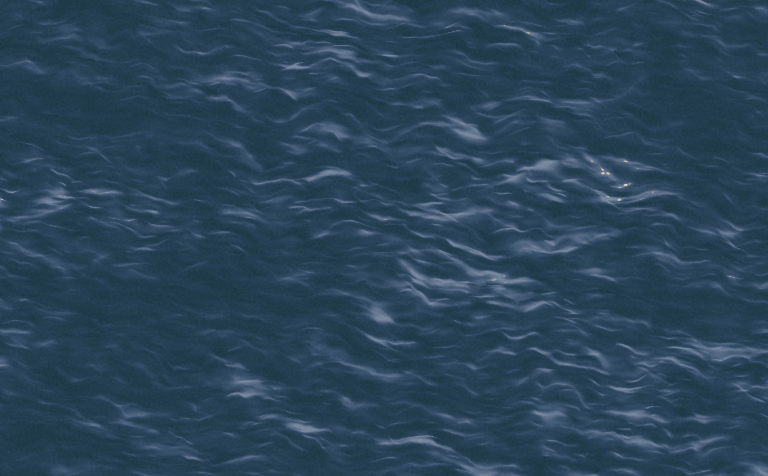
Give the GLSL for this texture, as a WebGL 1 fragment shader.

```glsl
precision highp float;
// Dark blue open sea seen from above: broken, slanting wave crests with a few warm glints.

uniform vec2 u_resolution;

const int CREST_LAYERS = 5;
const int STREAK_LAYERS = 3;
const vec3 DEEP_TEAL = vec3(0.122, 0.230, 0.286);
const vec3 SEA_BLUE  = vec3(0.161, 0.264, 0.354);
const vec3 HAZE_BLUE = vec3(0.235, 0.332, 0.435);
const vec3 PALE_FOAM = vec3(0.350, 0.428, 0.528);
const vec3 SKY_SHEEN = vec3(0.460, 0.530, 0.615);
const vec3 WARM_GLINT = vec3(0.92, 0.84, 0.74);

// Two random values in 0..1 for a lattice point
vec2 hash2(vec2 p) {
    vec3 h = fract(p.xyx * vec3(0.1031, 0.1030, 0.0973));
    h += dot(h, h.yzx + 33.33);
    return fract((h.xx + h.yz) * h.zy);
}

float cornerSlope(vec2 cell, vec2 offset) {
    return dot(hash2(cell) * 2.0 - 1.0, offset);
}

// Gradient noise, roughly -1..1
float noise(vec2 p) {
    vec2 i = floor(p);
    vec2 f = p - i;
    vec2 u = f * f * f * (f * (f * 6.0 - 15.0) + 10.0);
    vec2 e = vec2(1.0, 0.0);
    float low = mix(cornerSlope(i, f), cornerSlope(i + e, f - e), u.x);
    float high = mix(cornerSlope(i + e.yx, f - e.yx), cornerSlope(i + e.xx, f - e.xx), u.x);
    return 1.6 * mix(low, high, u.y);
}

// Coordinates along and across a direction
vec2 turn(vec2 p, float angle) {
    vec2 along = vec2(cos(angle), sin(angle));
    return vec2(dot(p, along), dot(p, vec2(-along.y, along.x)));
}

// Crest line of even width with tapered tips: crisp below, hazy above
float crest(vec2 p, float sharpness) {
    const float STEP = 0.15;
    float level = noise(p);
    float slope = (noise(p + vec2(0.0, STEP)) - level) / STEP;
    float height = level / max(slope, 0.3);
    float core = exp(-sharpness * abs(height));
    float haze = exp(-sharpness * max(0.33 * height, -0.9 * height));
    return smoothstep(0.0, 1.1, slope) * mix(haze, core, 0.55);
}

// Crests of falling size, each layer broken up by its own patches
float crestLayers(vec2 p) {
    float sum = 0.0;
    float weight = 0.50;
    vec2 scale = vec2(3.4, 11.5);
    for (int i = 0; i < CREST_LAYERS; i++) {
        float layer = float(i);
        float angle = mix(-0.36, 0.04, fract(0.3 + layer * 0.618));
        vec2 q = turn(p, angle) * scale + 17.3 * (layer + 1.0);
        float patches = smoothstep(-0.45, 0.5, noise(q * vec2(0.8, 0.5) + 41.7));
        sum += weight * patches * crest(q, 8.0);
        weight *= 0.90;
        scale *= 1.5;
    }
    return sum;
}

// Fine wisps that cover the whole surface
float streakLayers(vec2 p) {
    float sum = 0.0;
    float weight = 0.5;
    vec2 scale = vec2(8.0, 27.0);
    for (int i = 0; i < STREAK_LAYERS; i++) {
        sum += weight * noise(turn(p, -0.34 + 0.12 * float(i)) * scale + 31.7 * float(i));
        weight *= 0.9;
        scale *= 1.9;
    }
    return sum;
}

// Bend the crests so they meander and fray
vec2 meander(vec2 p) {
    float broad = noise(p * vec2(5.0, 6.0) + 3.7);
    float small = noise(p * vec2(15.0, 14.0) + 9.1);
    float fray = noise(p * vec2(42.0, 36.0) + 27.4);
    return p + vec2(0.010 * small + 0.005 * fray, 0.026 * broad + 0.008 * small + 0.0025 * fray);
}

vec3 waterColor(float light) {
    vec3 color = mix(DEEP_TEAL, SEA_BLUE, clamp(light / 0.33, 0.0, 1.0));
    color = mix(color, HAZE_BLUE, clamp((light - 0.33) / 0.33, 0.0, 1.0));
    color = mix(color, PALE_FOAM, clamp((light - 0.66) / 0.34, 0.0, 1.0));
    return mix(color, SKY_SHEEN, clamp((light - 1.0) / 0.6, 0.0, 1.0));
}

// Sparse small sparkles, one possible per grid cell
float sparkle(vec2 p, vec2 cellSize, float share) {
    vec2 grid = p / cellSize;
    vec2 random = hash2(floor(grid) + 71.0);
    float spot = 1.0 - smoothstep(0.2, 0.5, length(fract(grid) - 0.5));
    return spot * step(random.x, share) * mix(0.6, 1.0, random.y);
}

void main() {
    vec2 p = gl_FragCoord.xy / u_resolution.y;
    vec2 bent = meander(p);
    vec2 slanted = turn(bent, -0.17);

    // Broad swell and its long ridges gather the crests into bands
    float swell = noise(slanted * vec2(1.2, 3.2) + 5.3)
                + 0.5 * noise(slanted * vec2(3.0, 6.0) + 12.9);
    float ridge = crest(slanted * vec2(1.7, 5.0) + 8.4, 4.0);
    float gather = clamp(0.8 + 1.0 * swell + 0.9 * ridge, 0.35, 2.0);

    // Crests frayed by streaks, over mottled water
    float streaks = streakLayers(bent);
    float light = 0.13 + 0.13 * swell + 0.10 * ridge + 0.40 * streaks * (0.4 + 0.6 * gather);
    light += 1.7 * gather * crestLayers(bent) * clamp(1.0 + 1.3 * streaks, 0.3, 1.7);
    vec3 grain = vec3(0.018 * noise(p * 190.0));
    grain.b += 0.012 * noise(p * 120.0 + 57.0);
    vec3 color = waterColor(light) + grain;

    // Sun glints on the brightest crests
    float sunny = smoothstep(0.15, 0.35, noise(p * 4.0 + 23.0));
    float glint = sparkle(p, vec2(0.012, 0.008), 0.3) * sunny * smoothstep(1.0, 1.2, light);
    gl_FragColor = vec4(mix(color, WARM_GLINT, glint), 1.0);
}
```
